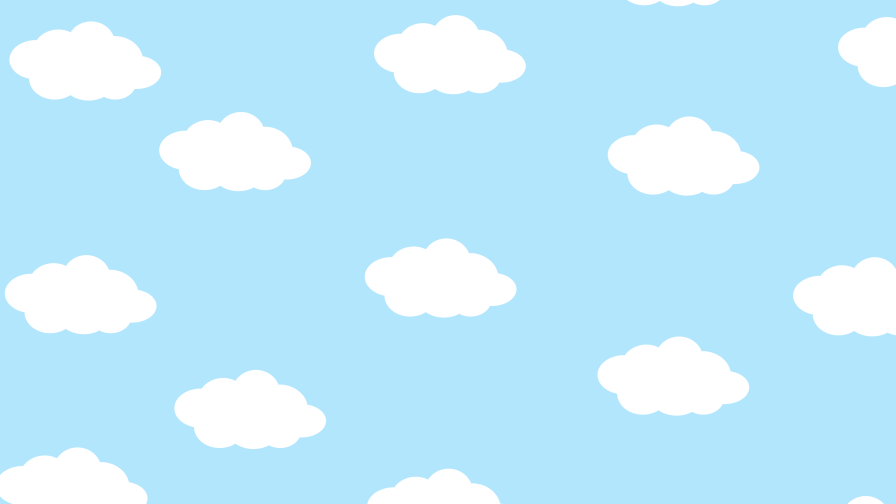
Reproduce this pattern procedurally as a Shadertoy shader.

```glsl
// Flat white clouds scattered over a pale blue sky.

const vec3 SKY_BLUE = vec3(0.70, 0.90, 0.99);
const vec3 CLOUD_WHITE = vec3(1.0);

// Spacing, offset and wander of the clouds, in canvas heights
const vec2 CELL_SIZE = vec2(0.41, 0.445);
const vec2 GRID_ORIGIN = vec2(0.10, -0.02);
const vec2 JITTER = vec2(0.08, 0.06);

// Two random values in 0..1 for a grid cell
vec2 hash22(vec2 cell) {
    vec3 p = fract(cell.xyx * vec3(0.1031, 0.1030, 0.0973));
    p += dot(p, p.yzx + 33.33);
    return fract((p.xx + p.yz) * p.zy);
}

// Approximate signed distance to an axis-aligned ellipse
float ellipseDistance(vec2 p, vec2 center, vec2 radii) {
    vec2 offset = p - center;
    float k = length(offset / radii);
    float slope = length(offset / (radii * radii));
    return k * (k - 1.0) / max(slope, 1e-4);
}

// One cloud: a solid core ringed by eight overlapping puffs
float cloudDistance(vec2 p) {
    float d = ellipseDistance(p, vec2(0.0), vec2(0.090, 0.050));
    // Upper puffs, left to right
    d = min(d, ellipseDistance(p, vec2(-0.097, 0.002), vec2(0.053, 0.039)));
    d = min(d, ellipseDistance(p, vec2(-0.053, 0.016), vec2(0.051, 0.046)));
    d = min(d, ellipseDistance(p, vec2(0.012, 0.032), vec2(0.048, 0.046)));
    d = min(d, ellipseDistance(p, vec2(0.058, 0.000), vec2(0.057, 0.049)));
    d = min(d, ellipseDistance(p, vec2(0.102, -0.023), vec2(0.049, 0.033)));
    // Lower puffs, left to right
    d = min(d, ellipseDistance(p, vec2(-0.060, -0.035), vec2(0.051, 0.042)));
    d = min(d, ellipseDistance(p, vec2(0.007, -0.042), vec2(0.051, 0.037)));
    d = min(d, ellipseDistance(p, vec2(0.060, -0.042), vec2(0.042, 0.035)));
    return d;
}

// Nearest cloud on a jittered grid whose odd columns rise by half a cell
float cloudFieldDistance(vec2 p, vec2 cellSize, vec2 jitter) {
    float nearest = 1e3;
    float column = round(p.x / cellSize.x);
    for (int i = -1; i <= 1; i++) {
        float x = column + float(i);
        float stagger = 0.5 * mod(x, 2.0);
        float row = round(p.y / cellSize.y - stagger);
        for (int j = -1; j <= 1; j++) {
            vec2 cell = vec2(x, row + float(j));
            vec2 wander = (hash22(cell + 17.0) * 2.0 - 1.0) * jitter;
            vec2 center = (cell + vec2(0.0, stagger)) * cellSize + wander;
            nearest = min(nearest, cloudDistance(p - center));
        }
    }
    return nearest;
}

void mainImage(out vec4 fragColor, in vec2 fragCoord) {
    vec2 p = fragCoord / iResolution.y - GRID_ORIGIN;
    float edge = 0.7 / iResolution.y;
    float d = cloudFieldDistance(p, CELL_SIZE, JITTER);
    float cover = 1.0 - smoothstep(-edge, edge, d);
    fragColor = vec4(mix(SKY_BLUE, CLOUD_WHITE, cover), 1.0);
}
```
